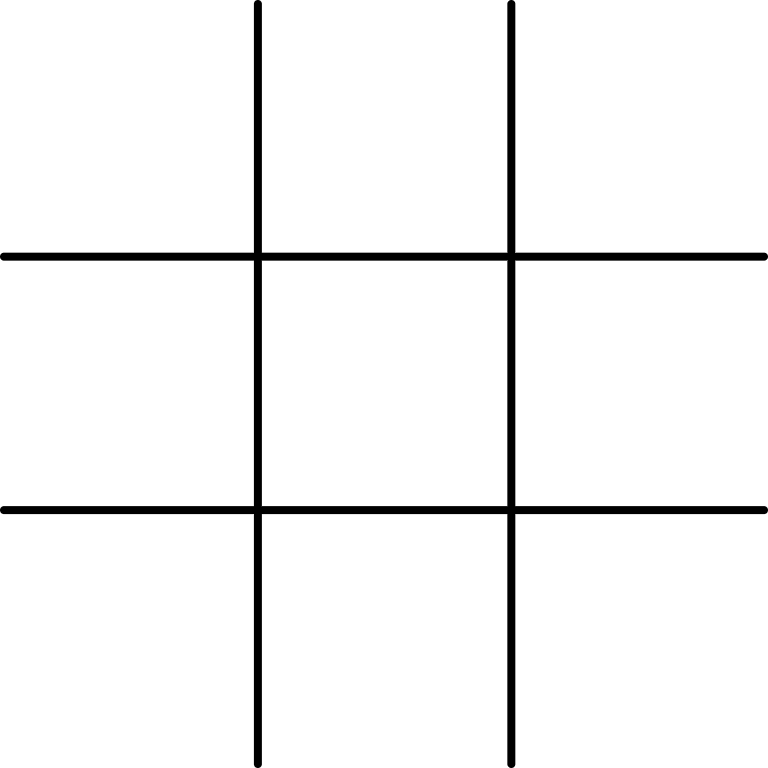
A WebGL 1 fragment shader for this pattern:

```glsl
precision highp float;

uniform vec2 u_resolution;

const vec3 PAPER = vec3(1.0);
const vec3 INK = vec3(0.0);
const float GRID_CENTER = 0.5008;   // midpoint between the paired bars
const float BAR_OFFSET = 0.165;     // distance of each bar from that midpoint
const float BAR_RADIUS = 0.0052;    // half thickness and cap radius
const float BAR_START = 0.0052;     // centers of the round caps
const float BAR_END = 0.9948;

// Distance to a round-capped bar running along the x axis
float barDistance(vec2 p, float height) {
  vec2 nearest = vec2(clamp(p.x, BAR_START, BAR_END), height);
  return length(p - nearest) - BAR_RADIUS;
}

// Two horizontal and two vertical bars
float gridDistance(vec2 p) {
  float d = 1.0;
  for (int i = 0; i < 2; i++) {
    float place = GRID_CENTER + BAR_OFFSET * (2.0 * float(i) - 1.0);
    d = min(d, min(barDistance(p, place), barDistance(p.yx, place)));
  }
  return d;
}

void main() {
  vec2 p = gl_FragCoord.xy / u_resolution;
  float pixel = 1.0 / min(u_resolution.x, u_resolution.y);

  // Edge coverage over one pixel
  float ink = clamp(0.5 - gridDistance(p) / pixel, 0.0, 1.0);
  gl_FragColor = vec4(mix(PAPER, INK, ink), 1.0);
}
```
